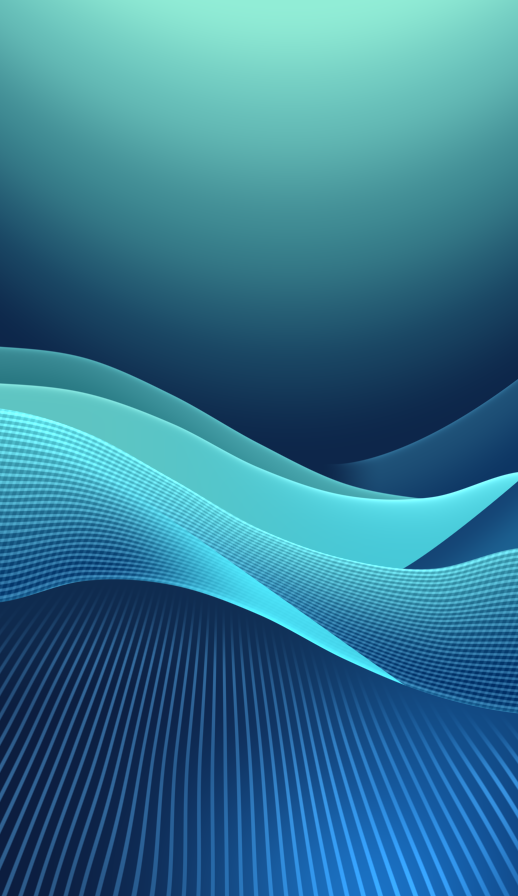
Write a Shadertoy shader that draws this background.

```glsl
// Layered teal ribbons with fine line meshes over a dark ribbed dune.

float hash(vec2 p) {
    vec3 q = fract(p.xyx * vec3(0.1031, 0.1030, 0.0973));
    q += dot(q, q.yzx + 33.33);
    return fract((q.x + q.y) * q.z);
}

float noise(vec2 p) {
    vec2 i = floor(p), f = fract(p);
    f = f * f * (3.0 - 2.0 * f);
    return mix(mix(hash(i), hash(i + vec2(1, 0)), f.x),
               mix(hash(i + vec2(0, 1)), hash(i + vec2(1, 1)), f.x), f.y);
}

// Smooth curve through seven evenly spaced heights
float curve(float x, float k[7]) {
    int i = clamp(int(floor(x * 6.0)), 0, 5);
    float t = x * 6.0 - float(i);
    float a = k[max(i - 1, 0)], b = k[i], c = k[i + 1], d = k[min(i + 2, 6)];
    return b + 0.5 * t * (c - a + t * (2.0 * a - 5.0 * b + 4.0 * c - d
             + t * (3.0 * (b - c) + d - a)));
}

// Coverage of the area below an edge; dist grows downward
float below(float dist) {
    float w = 0.9 / iResolution.y;
    return smoothstep(-w, w, dist);
}

float glow(float dist, float width) {
    return exp(-abs(dist) / width);
}

// Thin repeated lines that fade out when too dense to resolve
float lines(float v, float width) {
    float w = fwidth(v);
    float line = 1.0 - smoothstep(width - w * 0.5, width + w, abs(fract(v) - 0.5));
    return mix(line, width * 2.0, smoothstep(0.4, 0.8, w));
}

vec3 sky(float x, float d) {
    float t = d + 0.42 * (x - 0.56) * (x - 0.56);
    vec3 c = mix(vec3(0.57, 0.93, 0.84), vec3(0.42, 0.77, 0.74), smoothstep(0.0, 0.14, t));
    c = mix(c, vec3(0.23, 0.52, 0.56), smoothstep(0.10, 0.29, t));
    c = mix(c, vec3(0.11, 0.30, 0.41), smoothstep(0.25, 0.41, t));
    return mix(c, vec3(0.05, 0.15, 0.29), smoothstep(0.36, 0.51, t));
}

vec3 mesh(float x, float d, float s) {
    vec3 c = mix(vec3(0.34, 0.78, 0.82), vec3(0.06, 0.27, 0.48),
                 smoothstep(-0.1, 1.1, s + 0.25 * x * x));
    // Smooth cyan fold crossing the mesh diagonally
    float fold = d - (0.547 + (x - 0.25) * 0.41);
    float strip = below(fold) * smoothstep(0.20, 0.52, x);
    c = mix(c, vec3(0.26, 0.83, 0.91), strip * 0.92);
    c += vec3(0.06, 0.13, 0.12) * glow(fold, 0.03) * smoothstep(0.85, 0.4, x);
    // Woven contour and cross lines
    float wobble = 0.5 * noise(vec2(x * 9.0, s * 7.0));
    float weave = lines(s * 27.0 + wobble, 0.17) - 0.34;
    weave += 0.35 * (lines(x * 75.0 + s * 9.0, 0.16) - 0.32);
    return c + vec3(0.15, 0.21, 0.20) * weave * (1.0 - 0.9 * strip);
}

vec3 dune(float x, float d, float depth) {
    vec3 c = mix(vec3(0.06, 0.17, 0.31), vec3(0.045, 0.11, 0.24), smoothstep(0.0, 0.15, depth));
    vec2 q = vec2((x - 0.68) * 0.578, d - 1.0);
    c += vec3(0.06, 0.31, 0.48) * exp(-dot(q, q) * 28.0);
    c += vec3(0.0, 0.07, 0.13) * smoothstep(0.5, 1.0, x);
    // Ribs fan out from a point above the crest
    vec2 r = vec2((x - 0.43) * 0.578, d - 0.39);
    float fan = atan(r.x, r.y) * 36.0 + 0.7 * noise(vec2(x, d) * 6.0);
    float light = 0.45 + 0.6 * noise(vec2(x * 5.0, d * 8.0) + 4.0);
    return c + vec3(0.15, 0.28, 0.34) * lines(fan, 0.12) * light * smoothstep(0.0, 0.09, depth);
}

void mainImage(out vec4 fragColor, in vec2 fragCoord) {
    float x = fragCoord.x / iResolution.x;
    float d = 1.0 - fragCoord.y / iResolution.y;

    // Signed drop below each edge
    float back = d - curve(x, float[7](0.387, 0.400, 0.441, 0.495, 0.540, 0.558, 0.565));
    float front = d - curve(x, float[7](0.428, 0.439, 0.473, 0.522, 0.553, 0.555, 0.527));
    float weaveTop = curve(x, float[7](0.456, 0.483, 0.535, 0.590, 0.624, 0.635, 0.612));
    float crest = curve(x, float[7](0.672, 0.648, 0.653, 0.686, 0.736, 0.775, 0.796));
    float net = d - weaveTop, ground = d - crest;
    float hill = d - (0.518 - 0.095 * pow(max(x - 0.65, 0.0) / 0.35, 1.6));
    float tuck = d - (0.640 - 0.103 * pow(max(x - 0.76, 0.0) / 0.24, 1.15));

    vec3 col = sky(x, d);

    // Distant hill on the right
    vec3 hillCol = mix(vec3(0.12, 0.32, 0.47), vec3(0.05, 0.21, 0.39), smoothstep(0.0, 0.10, hill));
    hillCol += vec3(0.08, 0.14, 0.15) * glow(hill, 0.003);
    col = mix(col, hillCol, below(hill) * smoothstep(0.62, 0.74, x));

    // Back ribbon
    vec3 backCol = mix(vec3(0.22, 0.53, 0.57), vec3(0.28, 0.65, 0.68), smoothstep(0.0, 0.7, x));
    backCol -= 0.07 * smoothstep(0.0, 0.05, back);
    backCol += vec3(0.12, 0.18, 0.17) * glow(back, 0.003);
    col = mix(col, backCol, below(back));

    // Bright ribbon, with a dark fold tucked under its right end
    vec3 frontCol = mix(vec3(0.37, 0.77, 0.76), vec3(0.27, 0.78, 0.84), smoothstep(0.1, 0.8, x));
    frontCol += vec3(0.14, 0.15, 0.13) * glow(front, 0.022) * smoothstep(0.3, 0.9, x);
    frontCol += vec3(0.20, 0.18, 0.16) * glow(front, 0.003);
    vec3 tuckCol = mix(vec3(0.08, 0.27, 0.46), vec3(0.11, 0.38, 0.57), smoothstep(0.0, 0.07, tuck));
    frontCol = mix(frontCol, tuckCol, below(tuck));
    col = mix(col, frontCol, below(front));

    // Woven ribbon
    vec3 netCol = mesh(x, d, net / (crest - weaveTop));
    netCol += vec3(0.14, 0.20, 0.19) * glow(net, 0.003);
    netCol += vec3(0.12, 0.24, 0.22) * glow(ground, 0.004);
    col = mix(col, netCol, below(net));

    // Ribbed dune in the foreground
    col = mix(col, dune(x, d, ground), below(ground));

    fragColor = vec4(clamp(col, 0.0, 1.0), 1.0);
}
```
